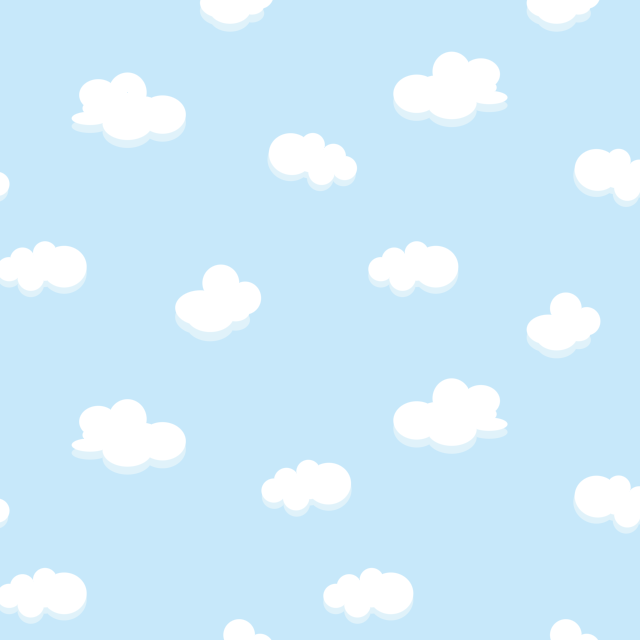
Reproduce this pattern procedurally as a WebGL 1 fragment shader.

```glsl
precision highp float;
// Rounded white clouds with pale undersides, scattered in a loose repeat on a light blue sky.

uniform vec2 u_resolution;

#define CANVAS 768.0   // design units across the canvas
#define TILE 392.0     // repeat distance in design units
#define SKY vec3(0.780, 0.910, 0.980)
#define SHADE vec3(0.880, 0.950, 0.980)
#define CLOUD vec3(1.0)
#define BIG_SHADE 9.5
#define LONG_SHADE 7.5
#define TALL_SHADE 9.5
#define LARGE_SCALE 1.165

float ellipse(vec2 p, vec2 radii) {
    float k = length(p / radii);
    return k * (k - 1.0) / max(length(p / (radii * radii)), 1e-4);
}

// d.x is the distance to the white body, d.y to its dropped underside.
void addLobe(inout vec2 d, vec2 p, vec2 center, vec2 radii, float drop) {
    vec2 q = p - center;
    d.x = min(d.x, ellipse(q, radii));
    // Only low lobes have an underside.
    if (center.y < 3.0) d.y = min(d.y, ellipse(q + vec2(0.0, drop), radii));
}

// Wide cloud with a pointed tail on the left.
vec2 bigCloud(vec2 p) {
    vec2 d = vec2(1e3);
    addLobe(d, p, vec2(41.0, -5.5), vec2(28.0, 23.0), BIG_SHADE);
    addLobe(d, p, vec2(-1.0, 21.0), vec2(23.0, 24.0), BIG_SHADE);
    addLobe(d, p, vec2(-36.0, 18.0), vec2(23.0, 19.0), BIG_SHADE);
    addLobe(d, p, vec2(-46.0, -10.0), vec2(22.0, 8.0), BIG_SHADE);
    addLobe(d, p, vec2(-1.0, -16.0), vec2(30.0, 20.0), BIG_SHADE);
    addLobe(d, p, vec2(-5.0, 2.0), vec2(50.0, 17.0), BIG_SHADE);
    return d;
}

// Long cloud whose lobes shrink toward the left.
vec2 longCloud(vec2 p) {
    vec2 d = vec2(1e3);
    addLobe(d, p, vec2(27.0, 2.0), vec2(27.0, 25.0), LONG_SHADE);
    addLobe(d, p, vec2(4.0, 18.0), vec2(14.5), LONG_SHADE);
    addLobe(d, p, vec2(-23.0, 10.0), vec2(15.0), LONG_SHADE);
    addLobe(d, p, vec2(-39.0, -1.0), vec2(15.0, 14.5), LONG_SHADE);
    addLobe(d, p, vec2(-13.0, -11.0), vec2(16.0), LONG_SHADE);
    addLobe(d, p, vec2(0.0), vec2(35.0, 15.0), LONG_SHADE);
    return d;
}

// Short cloud with one tall top lobe.
vec2 tallCloud(vec2 p) {
    vec2 d = vec2(1e3);
    addLobe(d, p, vec2(3.0, 20.5), vec2(19.0), TALL_SHADE);
    addLobe(d, p, vec2(28.0, 5.0), vec2(16.5, 17.0), TALL_SHADE);
    addLobe(d, p, vec2(-18.0, -5.0), vec2(26.0, 18.0), TALL_SHADE);
    addLobe(d, p, vec2(-8.0, -12.0), vec2(25.0, 18.0), TALL_SHADE);
    addLobe(d, p, vec2(18.0, -8.0), vec2(15.0, 11.0), TALL_SHADE);
    addLobe(d, p, vec2(2.0, -2.0), vec2(30.0, 14.0), TALL_SHADE);
    return d;
}

// Local y-up coordinates, mirrored when flip is 1 and turned by angle.
vec2 toLocal(vec2 p, vec2 center, float flip, float angle) {
    vec2 q = (p - center) * vec2(1.0 - 2.0 * flip, -1.0);
    float c = cos(angle), s = sin(angle);
    return vec2(c * q.x + s * q.y, c * q.y - s * q.x);
}

// The four clouds of one tile, with shifts, flips and sizes varying by cell.
vec2 tileClouds(vec2 p, float col, float row) {
    float right = step(0.5, col);
    float middle = 1.0 - abs(col);
    float second = 1.0 - abs(row - 1.0);
    float odd = middle * second;

    vec2 d = bigCloud(toLocal(p, vec2(154.0, 132.0) - right * vec2(5.0, 25.0), right, 0.0));

    vec2 tilted = vec2(350.5, 211.5) + middle * vec2(25.0 - 8.0 * second, -19.0);
    d = min(d, longCloud(toLocal(p, tilted, 1.0 - odd, mix(0.21, 0.08, odd))));

    vec2 level = vec2(50.0 + 54.0 * right * (1.0 - second), 322.0);
    d = min(d, longCloud(toLocal(p, level, 0.0, 0.0)));

    vec2 tall = vec2(284.0, -1.5) - odd * vec2(22.5, 27.0);
    float scale = mix(1.0, LARGE_SCALE, odd);
    return min(d, scale * tallCloud(toLocal(p, tall, 0.0, 0.0) / scale));
}

void main() {
    vec2 uv = gl_FragCoord.xy / u_resolution;
    vec2 p = vec2(uv.x, 1.0 - uv.y) * CANVAS;

    vec2 d = vec2(1e3);
    for (int i = -1; i <= 1; i++) {
        for (int j = 0; j <= 2; j++) {
            vec2 cell = vec2(float(i), float(j));
            d = min(d, tileClouds(p - cell * TILE, cell.x, cell.y));
        }
    }

    // Layer the underside and the body over the sky.
    float edge = 0.75 * CANVAS / u_resolution.y;
    vec2 cover = 1.0 - smoothstep(-edge, edge, d);
    vec3 color = mix(SKY, SHADE, cover.y);
    color = mix(color, CLOUD, cover.x);
    gl_FragColor = vec4(color, 1.0);
}
```
